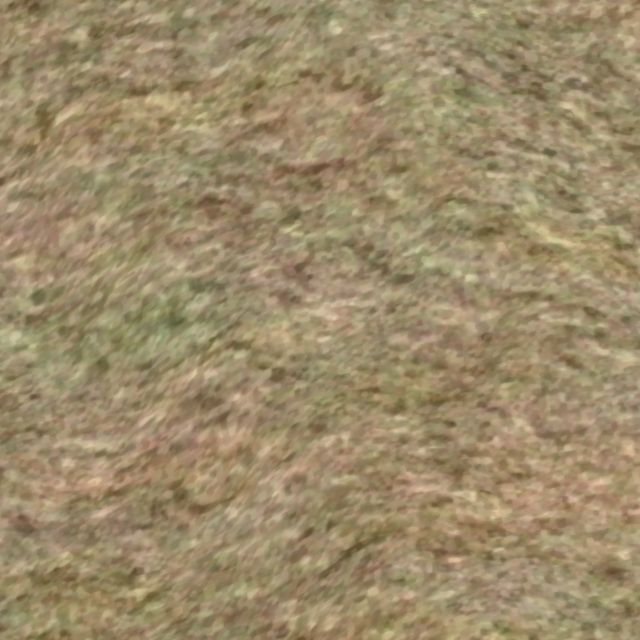
Give the GLSL for this texture, as a three.js fragment shader.

```glsl
// Dry grass on a rolling hillside: soft straw, olive and brown tufts.
// Smoothed cellular noise is stacked from broad mounds to fine grain, and
// layered sines bend the streaks so that they follow the slope of the ground.
varying vec2 vUv;

const vec3 STRAW = vec3(0.616, 0.546, 0.416);      // average ground colour
const vec3 LIGHT_AXIS = vec3(1.0, 1.0, 0.95);      // shade to sunlit
const vec3 RUSSET_AXIS = vec3(0.024, -0.016, 0.010); // olive to russet
const vec3 ASH_AXIS = vec3(-0.008, 0.004, 0.034);  // yellow to ash grey

// Three random values from 0 to 1 for one cell
vec3 hash3(vec2 cell, float seed) {
  vec3 p = fract(vec3(cell.xyx + seed * 17.3) * vec3(0.1031, 0.1030, 0.0973));
  p += dot(p, p.yxz + 33.33);
  return fract((p.xxy + p.yzz) * p.zyx);
}

// Cellular noise from -1 to 1: each cell value fades smoothly into the next
float tuftNoise(vec2 p, float seed) {
  vec2 cell = floor(p);
  vec2 local = fract(p);
  float total = 0.0;
  float weights = 0.0;
  for (int j = -1; j <= 1; j++) {
    for (int i = -1; i <= 1; i++) {
      vec2 offset = vec2(float(i), float(j));
      vec3 rnd = hash3(cell + offset, seed);
      vec2 d = offset + 0.15 + 0.7 * rnd.xy - local;
      float w = exp(-5.5 * dot(d, d));
      total += w * (2.0 * rnd.z - 1.0);
      weights += w;
    }
  }
  return total / weights;
}

// Height of the rolling ground, used to bend the grass
float hillHeight(vec2 p) {
  return 0.050 * sin(4.5 * p.x - 1.6 + 0.9 * p.y)
       + 0.010 * sin(11.0 * p.x + 8.0 * p.y)
       + 0.004 * sin(27.0 * p.x - 19.0 * p.y);
}

// Tilts the features so that they rise to the right
vec2 lean(vec2 p, float slope) {
  return vec2(p.x + 0.5 * slope * p.y, p.y - slope * p.x);
}

// Soft round region, 1 at its centre
float region(vec2 p, vec2 centre, vec2 radius) {
  vec2 d = (p - centre) / radius;
  return exp(-dot(d, d));
}

// Light and shade, from mounds down to single tufts
float groundTone(vec2 p) {
  float mound = tuftNoise(p * vec2(4.0, 8.0), 1.0);
  float patches = tuftNoise(p * vec2(10.0, 24.0), 2.0);
  float streak = tuftNoise(p * vec2(23.0, 62.0), 3.0);
  float tuft = tuftNoise(lean(p, 0.22) * vec2(54.0, 92.0), 4.0);
  float grain = tuftNoise(lean(p, 0.40) * vec2(108.0, 140.0), 5.0);
  float tone = 0.022 * mound + 0.034 * patches + 0.060 * streak
             + 0.080 * tuft + 0.066 * grain;
  // Dark hollows and a few bleached stalks
  float hollow = smoothstep(0.35, 0.95, -0.7 * streak - 0.4 * tuft);
  float stalk = smoothstep(0.40, 0.95, 0.4 * streak + 0.7 * tuft);
  return tone - 0.055 * hollow + 0.055 * stalk;
}

// Olive (negative) to russet (positive) growth
float russetAmount(vec2 p, vec2 uv) {
  float broad = tuftNoise(p * vec2(5.0, 11.0), 6.0);
  float small = tuftNoise(p * vec2(20.0, 42.0), 7.0);
  float fine = tuftNoise(lean(p, 0.25) * vec2(60.0, 84.0), 8.0);
  float slope = region(uv, vec2(0.50, 0.22), vec2(0.50, 0.16));
  float damp = region(uv, vec2(0.26, 0.49), vec2(0.24, 0.08));
  return 0.7 * broad + 0.6 * small + 0.7 * fine + 0.7 * slope - 1.1 * damp;
}

// Yellow (negative) to ash grey (positive) growth
float ashAmount(vec2 p) {
  float broad = tuftNoise(p * vec2(4.0, 13.0), 9.0);
  float fine = tuftNoise(p * vec2(38.0, 66.0), 10.0);
  return 0.8 * broad + 0.6 * fine;
}

void main() {
  vec2 ground = vec2(vUv.x, vUv.y - hillHeight(vUv)) + 3.0;
  float sunlit = 0.016 * region(vUv, vec2(0.70, 0.55), vec2(0.5, 0.25)) - 0.006;
  vec3 color = STRAW + LIGHT_AXIS * (groundTone(ground) + sunlit);
  color += RUSSET_AXIS * russetAmount(ground, vUv);
  color += ASH_AXIS * ashAmount(ground);
  gl_FragColor = vec4(clamp(color, 0.0, 1.0), 1.0);
}
```
